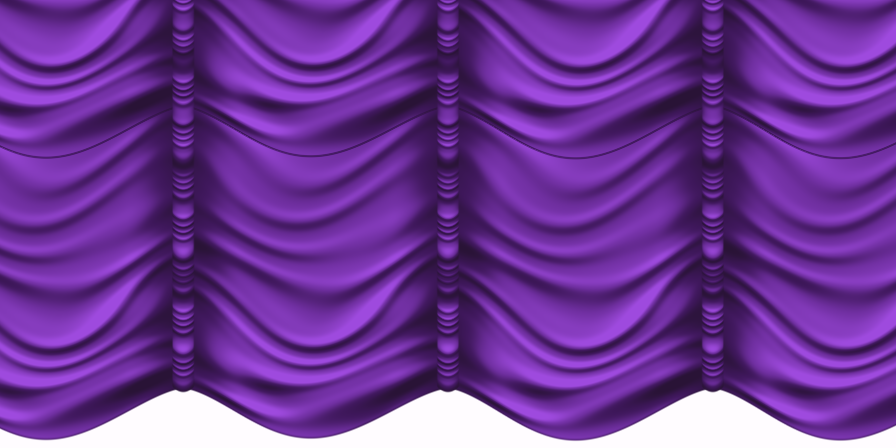
This pattern is drawn by a WebGL 2 fragment shader. Its source:

```glsl
#version 300 es
precision highp float;
// Purple satin festoon curtain: sagging folds gathered by narrow ruched columns.

uniform vec2 u_resolution;
out vec4 outColor;

const float PI = 3.14159265;

float hash(float n) {
    return fract(sin(n * 127.1 + 3.7) * 437.58);
}

// Slow rise and quick fall: a lit ridge with a sharp shadow below it.
float ridge(float turns) {
    float a = 2.0 * PI * turns;
    return sin(a) - 0.3 * sin(2.0 * a);
}

// Satin ramp from deep shadow to lit violet.
vec3 satin(float tone) {
    vec3 shadow = vec3(0.16, 0.075, 0.21);
    vec3 deep = vec3(0.24, 0.09, 0.35);
    vec3 violet = vec3(0.43, 0.18, 0.62);
    vec3 lit = vec3(0.62, 0.29, 0.87);
    vec3 c = mix(shadow, deep, smoothstep(0.0, 0.25, tone));
    c = mix(c, violet, smoothstep(0.2, 0.6, tone));
    return mix(c, lit, smoothstep(0.5, 1.0, tone));
}

// Tone of the draped cloth; u runs across a panel, w down one tier.
float drapeTone(float u, float w, float seed) {
    float bulge = sin(PI * u);
    float lower = smoothstep(0.3, 0.6, w);
    float turns = 8.0 * w - 2.6 * bulge * w * (1.0 - w)
        + 0.22 * sin(7.0 * u + 11.0 * w + seed)
        + lower * 0.3 * sin(4.0 * u - 17.0 * w + 1.0);
    float strength = mix(0.2, 0.34, lower)
        * (0.8 + 0.3 * sin(9.0 * u + 13.0 * w + seed));
    float tone = 0.54 + strength * ridge(turns + 0.15);

    // Slanting creases cross the fuller lower folds.
    tone += 0.13 * lower * sin(12.0 * u - 31.0 * w + 2.0 * sin(5.0 * u));
    tone += 0.07 * sin(5.0 * u + 8.0 * w + seed);
    return tone + 0.1 * bulge - 0.03;
}

// Tone of the gathered column, with small wrinkles and regular dark pinches.
float columnTone(float across, float down) {
    float wrinkle = ridge(down * 43.0 + 0.5 * sin(down * 61.0));
    float pinch = pow(0.5 + 0.5 * cos(2.0 * PI * (down - 0.378) / 0.247), 8.0);
    float tone = 0.5 + 0.27 * wrinkle + 0.12 * sin(down * 83.0);
    return tone * (1.0 - 0.55 * across * across) * (1.0 - 0.6 * pinch);
}

void main() {
    vec2 p = (gl_FragCoord.xy - vec2(0.5 * u_resolution.x, 0.0)) / u_resolution.y;
    float soft = 1.2 / u_resolution.y;
    float down = 1.0 - p.y;

    // Panels lie between columns.
    float cell = p.x / 0.591;
    float panel = floor(cell);
    float u = fract(cell);
    float seed = 0.6 * hash(panel);
    float dx = (cell - floor(cell + 0.5)) * 0.591;

    // Sagging height: the tier seam is at 0.237, the hem at 0.867.
    float sag = (0.11 + 0.018 * hash(panel + 5.0)) * pow(max(sin(PI * u), 0.0), 1.5);
    sag += 0.005 * sin(2.0 * PI * u) * sin(PI * u);
    float level = down - sag;
    float w = fract((level - 0.237) / 0.63);

    // Cloth sinks into shadow beside the columns and below the seam.
    float tone = drapeTone(u, w, seed);
    tone *= mix(0.3, 1.0, smoothstep(0.015, 0.13, abs(dx)));
    float seam = 1.0 - smoothstep(0.001, 0.004, abs(level - 0.237));
    float hemLine = smoothstep(0.860, 0.867, level);
    tone *= 1.0 - 0.5 * seam - 0.45 * hemLine;

    vec3 background = vec3(1.0, 0.99, 1.0);
    float cloth = 1.0 - smoothstep(-soft, soft, level - 0.867);
    vec3 color = mix(background, satin(tone), cloth);

    // Ruched column with a rounded lower end.
    float curved = down + 20.0 * dx * dx;
    float column = 1.0 - smoothstep(-soft, soft, abs(dx) - 0.024);
    column *= 1.0 - smoothstep(-soft, soft, curved - 0.875);
    color = mix(color, satin(columnTone(dx / 0.024, curved)), column);

    outColor = vec4(color, 1.0);
}
```
